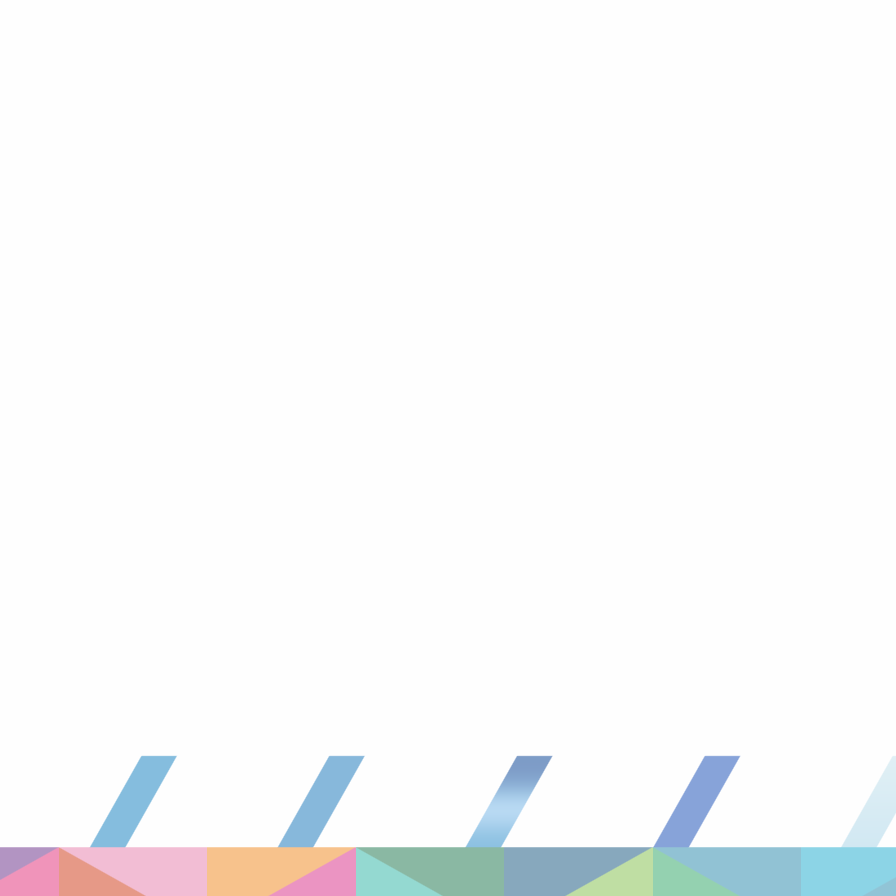
Write a WebGL 1 fragment shader that draws this background.

```glsl
precision highp float;
// White page with slanted blue stripes above a faceted pastel band at the foot.
uniform vec2 u_resolution;

// Coverage of a half plane, softened over about one pixel.
float cover(float dist) {
  return clamp(dist * u_resolution.y / 1.3 + 0.5, 0.0, 1.0);
}

// Facet touching the top edge of the band, by column.
vec3 upperFacet(float column) {
  if (column < 0.5) return vec3(0.70, 0.58, 0.76);
  if (column < 1.5) return vec3(0.95, 0.74, 0.83);
  if (column < 2.5) return vec3(0.97, 0.76, 0.55);
  if (column < 3.5) return vec3(0.54, 0.72, 0.64);
  if (column < 4.5) return vec3(0.53, 0.66, 0.74);
  if (column < 5.5) return vec3(0.57, 0.76, 0.83);
  return vec3(0.55, 0.83, 0.90);
}

// Facet touching the bottom edge of the band, by column.
vec3 lowerFacet(float column) {
  if (column < 0.5) return vec3(0.94, 0.58, 0.73);
  if (column < 1.5) return vec3(0.90, 0.60, 0.53);
  if (column < 2.5) return vec3(0.92, 0.58, 0.76);
  if (column < 3.5) return vec3(0.58, 0.85, 0.82);
  if (column < 4.5) return vec3(0.75, 0.87, 0.64);
  if (column < 5.5) return vec3(0.58, 0.82, 0.69);
  return vec3(0.57, 0.77, 0.84);
}

// Stripe colour; height runs from 0 at its foot to 1 at its top.
vec3 stripeColor(float index, float height) {
  if (index < 0.5) return vec3(0.52, 0.74, 0.87);
  if (index < 1.5) return vec3(0.53, 0.72, 0.86);
  if (index < 2.5) {
    vec3 base = mix(vec3(0.54, 0.75, 0.88), vec3(0.49, 0.61, 0.78), smoothstep(0.2, 0.9, height));
    return mix(base, vec3(0.72, 0.85, 0.95), exp(-pow((height - 0.4) / 0.24, 2.0)));
  }
  if (index < 3.5) return vec3(0.53, 0.64, 0.85);
  return mix(vec3(0.82, 0.91, 0.95), vec3(0.88, 0.94, 0.96), height);
}

void main() {
  vec2 p = gl_FragCoord.xy / u_resolution;
  float bandTop = 0.0545;
  vec3 color = vec3(0.996);

  // Slanted stripes at an even spacing
  float slanted = p.x - (p.y - bandTop) * 0.564 - 0.1068;
  float spacing = 0.2096;
  float index = floor(slanted / spacing + 0.5);
  float offset = slanted - (index + 0.064) * spacing;
  float stripe = cover((0.0198 - abs(offset)) * 0.87) * cover(0.1563 - p.y);
  stripe *= step(-0.5, index);
  color = mix(color, stripeColor(index, (p.y - bandTop) / 0.102), stripe);

  // Band columns, each split by a diagonal that mirrors at every second edge
  float columnPos = (p.x - 0.0655) / 0.1657 + 1.0;
  float column = floor(columnPos);
  float fromApex = abs(mod(columnPos, 2.0) - 1.0) * 0.1657;
  float split = cover((bandTop - p.y - fromApex * 0.56) * 0.87);
  vec3 facet = mix(upperFacet(column), lowerFacet(column), split);
  color = mix(color, facet, cover(bandTop - p.y));

  gl_FragColor = vec4(color, 1.0);
}
```
